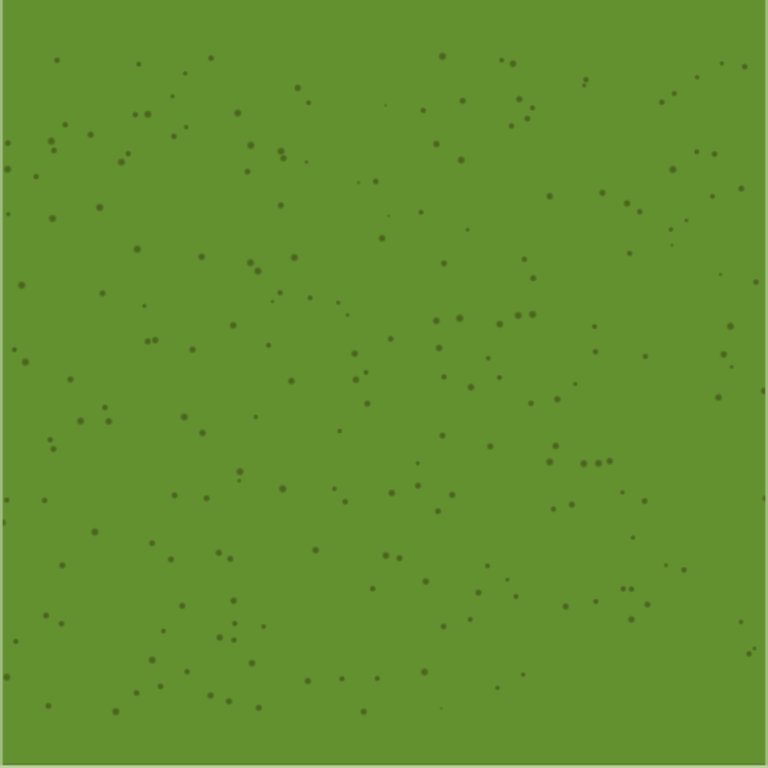
Reproduce this texture procedurally as a three.js fragment shader.

```glsl
// Flat grass green field sprinkled with small soft dark specks and thin pale borders.
varying vec2 vUv;

// Three random values from one index, without sine.
vec3 hash3(float n) {
  vec3 p = fract(n * vec3(0.1031, 0.1030, 0.0973));
  p += dot(p, p.yzx + 33.33);
  return fract((p.xxy + p.yzz) * p.zyx);
}

// Strongest speck coverage at a point.
float specks(vec2 uv) {
  float cover = 0.0;
  for (int i = 0; i < 215; i++) {
    vec3 rnd = hash3(float(i) + 7.0);
    vec2 center = vec2(rnd.x, mix(0.07, 0.93, rnd.y));
    float radius = mix(0.0026, 0.0065, sqrt(rnd.z));
    float strength = smoothstep(0.001, 0.0045, radius);
    float dist = length(uv - center);
    cover = max(cover, strength * (1.0 - smoothstep(radius * 0.25, radius + 0.0008, dist)));
  }
  return cover;
}

void main() {
  vec3 grass = vec3(0.39, 0.57, 0.19);
  vec3 shade = vec3(0.35, 0.52, 0.16);
  vec3 speck = vec3(0.29, 0.40, 0.11);
  vec3 paleSide = vec3(0.62, 0.745, 0.50);
  vec3 paleBase = vec3(0.73, 0.82, 0.63);

  vec3 color = mix(grass, speck, specks(vUv));

  // Faint dark line just above the lower border.
  float line = 1.0 - smoothstep(0.0005, 0.002, abs(vUv.y - 0.0055));
  color = mix(color, shade, line);

  // Pale borders on the left, right and bottom.
  float side = min(vUv.x, 1.0 - vUv.x);
  color = mix(color, paleSide, 1.0 - smoothstep(0.002, 0.005, side));
  color = mix(color, paleBase, 1.0 - smoothstep(0.002, 0.005, vUv.y));

  gl_FragColor = vec4(color, 1.0);
}
```
